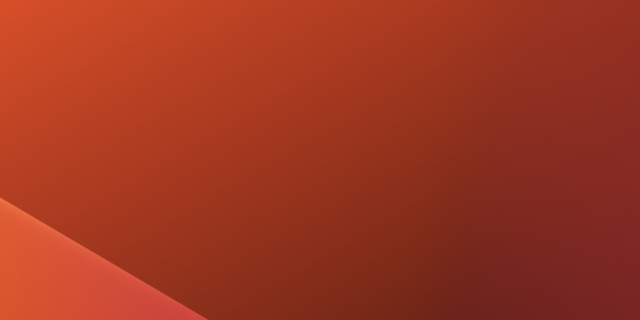
Write a WebGL 2 fragment shader that draws this background.

```glsl
#version 300 es
precision highp float;
// A warm diagonal gradient with a soft wine-red panel on the right and a
// bright wedge with a lit rim in the lower left corner. Built from colour
// ramps, a line distance and a fine dither, in units of the canvas height.

#define WEDGE_START 0.383
#define WEDGE_SLOPE 0.588
#define RIM_WIDTH 0.018
#define PANEL_TOP 1.55
#define PANEL_LEAN 0.17
#define PANEL_SOFTNESS 0.16
#define GRAIN 0.006

uniform vec2 u_resolution;
out vec4 outColor;

float hash(vec2 p) {
    return fract(sin(dot(p, vec2(127.1, 311.7))) * 43758.5453);
}

// Orange at the upper left, falling to deep brown at the lower right.
vec3 backdrop(vec2 p) {
    const vec3 orange = vec3(0.84, 0.31, 0.16);
    const vec3 rust = vec3(0.66, 0.225, 0.125);
    const vec3 brown = vec3(0.43, 0.145, 0.085);
    float t = 0.14 * p.x + 0.24 * (1.0 - p.y);
    vec3 color = mix(orange, rust, clamp(t / 0.2, 0.0, 1.0));
    return mix(color, brown, clamp((t - 0.2) / 0.24, 0.0, 1.0));
}

// Blend of four corner colours across the right-hand panel.
vec3 panel(vec2 p, float aspect) {
    float across = clamp((p.x - 1.45) / max(aspect - 1.45, 0.1), 0.0, 1.0);
    vec3 top = mix(vec3(0.635, 0.215, 0.13), vec3(0.59, 0.19, 0.13), across);
    vec3 bottom = mix(vec3(0.42, 0.135, 0.11), vec3(0.47, 0.145, 0.145), across);
    return mix(bottom, top, p.y);
}

// Orange turning to coral toward the tip, brightest along the upper rim.
vec3 wedge(vec2 p, float depth) {
    const vec3 amber = vec3(0.86, 0.345, 0.18);
    const vec3 coral = vec3(0.80, 0.27, 0.26);
    float along = clamp(p.x / 0.62, 0.0, 1.0);
    vec3 color = mix(amber, coral, along) + 0.08 * (p.y - 0.15);
    float rim = exp(-max(depth, 0.0) / RIM_WIDTH);
    return color + rim * mix(vec3(0.06, 0.10, 0.08), vec3(0.05, 0.04, 0.0), along);
}

void main() {
    vec2 p = gl_FragCoord.xy / u_resolution.y;
    float aspect = u_resolution.x / u_resolution.y;
    float pixel = 1.0 / u_resolution.y;

    // Backdrop and the soft-edged panel
    float panelEdge = PANEL_TOP - PANEL_LEAN * (1.0 - p.y);
    float panelMask = smoothstep(-PANEL_SOFTNESS, PANEL_SOFTNESS, p.x - panelEdge);
    vec3 color = mix(backdrop(p), panel(p, aspect), panelMask);

    // Wedge, by signed distance below its sloping edge
    float depth = (WEDGE_START - WEDGE_SLOPE * p.x - p.y)
                / length(vec2(WEDGE_SLOPE, 1.0));
    float wedgeMask = smoothstep(-pixel, pixel, depth);
    color = mix(color, wedge(p, depth), wedgeMask);

    // Fine dither against banding
    color += GRAIN * (hash(floor(p * 256.0)) - 0.5);
    outColor = vec4(clamp(color, 0.0, 1.0), 1.0);
}
```
